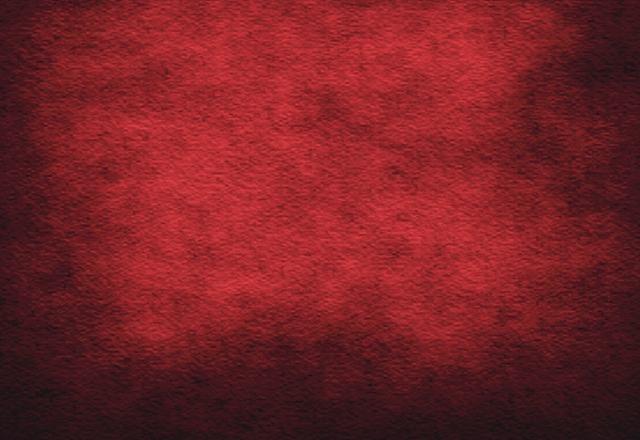
Give the GLSL for this texture, as a Shadertoy shader.

```glsl
float hash(vec2 p) {
    return fract(sin(dot(p, vec2(127.1, 311.7))) * 43758.545);
}

float noise(vec2 p) {
    vec2 i = floor(p), f = fract(p);
    f = f * f * (3.0 - 2.0 * f);
    return mix(mix(hash(i), hash(i + vec2(1, 0)), f.x),
               mix(hash(i + vec2(0, 1)), hash(i + vec2(1, 1)), f.x), f.y);
}

float fbm(vec2 p) {
    float sum = 0.0, amp = 0.5;
    for (int i = 0; i < 5; i++) {
        sum += amp * noise(p);
        p = mat2(1.6, 1.2, -1.2, 1.6) * p + 7.3;
        amp *= 0.55;
    }
    return sum;
}

// Soft elliptical stain
float blot(vec2 uv, vec2 centre, vec2 radius) {
    vec2 d = (uv - centre) / radius;
    return exp(-dot(d, d));
}

// Short horizontal fibres
float fibres(vec2 p) {
    return 0.6 * noise(p * vec2(105, 185)) + 0.4 * noise(p * vec2(190, 270) + 31.0);
}

// Red ramp from near black to scarlet
vec3 leather(float t) {
    vec3 c = mix(vec3(0.08, 0.075, 0.085), vec3(0.27, 0.09, 0.11), smoothstep(0.02, 0.27, t));
    c = mix(c, vec3(0.50, 0.13, 0.14), clamp((t - 0.27) / 0.23, 0.0, 1.0));
    c = mix(c, vec3(0.70, 0.18, 0.20), clamp((t - 0.50) / 0.20, 0.0, 1.0));
    return mix(c, vec3(0.86, 0.24, 0.26), clamp((t - 0.70) / 0.18, 0.0, 1.0));
}

void mainImage(out vec4 fragColor, in vec2 fragCoord) {
    vec2 uv = fragCoord / iResolution.xy;
    vec2 p = fragCoord / iResolution.y;

    // Vignette with ragged borders, heaviest at the bottom
    vec2 w = uv + 0.10 * (vec2(fbm(p * 5.0), fbm(p * 5.0 + 19.0)) - 0.5);
    float light = smoothstep(-0.14, 0.30, w.x) * smoothstep(-0.14, 0.32, 1.0 - w.x);
    light *= smoothstep(-0.07, 0.42, w.y) * smoothstep(-0.55, 0.20, 1.0 - w.y);
    float tone = mix(0.10, 0.69, light);

    // Broad bright and dark patches
    tone += 0.13 * blot(uv, vec2(0.13, 0.70), vec2(0.07, 0.06));
    tone += 0.06 * blot(uv, vec2(0.58, 0.92), vec2(0.20, 0.09));
    tone += 0.06 * blot(uv, vec2(0.86, 0.45), vec2(0.08, 0.05));
    tone += 0.05 * blot(uv, vec2(0.30, 0.66), vec2(0.12, 0.18));
    tone -= 0.16 * blot(uv, vec2(0.90, 0.83), vec2(0.09, 0.07));
    tone -= 0.12 * blot(uv, vec2(0.77, 0.67), vec2(0.07, 0.04));
    tone -= 0.11 * blot(uv, vec2(0.24, 0.82), vec2(0.07, 0.06));
    tone -= 0.10 * blot(uv, vec2(0.50, 0.75), vec2(0.04, 0.04));
    tone -= 0.09 * blot(uv, vec2(0.52, 0.57), vec2(0.05, 0.05));
    tone -= 0.09 * blot(uv, vec2(0.58, 0.43), vec2(0.06, 0.025));
    tone -= 0.08 * blot(uv, vec2(0.31, 0.33), vec2(0.03, 0.06));
    tone -= 0.09 * blot(uv, vec2(0.51, 0.20), vec2(0.07, 0.07));

    // Cloudy wear, stretched sideways
    float wear = fbm(p * vec2(5, 8) + 3.0) - 0.58;
    float mottle = fbm(p * vec2(20, 28) + 11.0) - 0.58;
    tone += (0.25 * wear + 0.24 * mottle) * smoothstep(0.05, 0.4, tone);

    // Embossed grain lit from above
    float height = fibres(p);
    float relief = height - fibres(p + vec2(0.001, 0.004));
    float strength = mix(0.35, 1.0, smoothstep(0.08, 0.35, tone));
    tone += strength * (0.21 * relief + 0.16 * (height - 0.5));

    // Sparse dark pits
    float pit = smoothstep(0.68, 0.88, noise(p * vec2(95, 150) + 57.0));
    tone -= 0.10 * strength * pit * smoothstep(0.15, -0.15, mottle);

    fragColor = vec4(leather(tone), 1.0);
}
```
